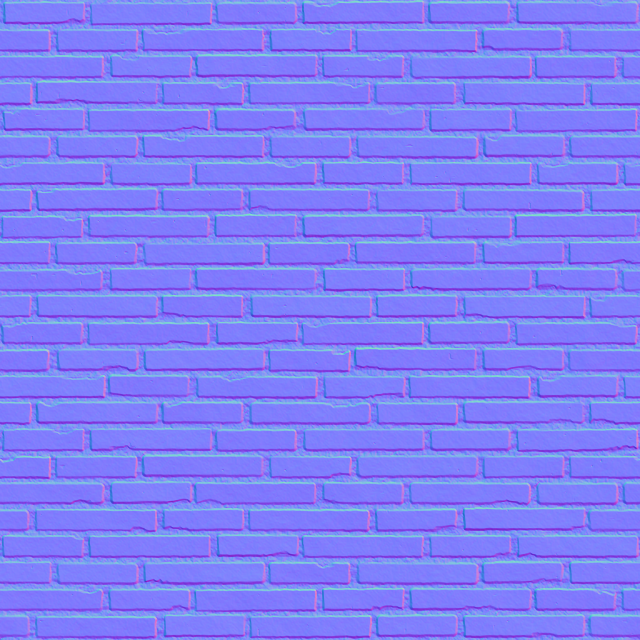
This texture map is drawn by a Shadertoy shader. Its source:

```glsl
// Tangent-space normal map of a weathered brick wall: 24 courses of alternating
// short and long bricks, three pairs per course, each course shifted by a quarter pair.
// A height field (rounded boxes, worn edges, wrapped noise) is differentiated into normals.

const float COURSES = 24.0;   // canvas size in course heights

float hash(vec2 p) {
    vec3 q = fract(p.xyx * 0.1031);
    q += dot(q, q.yzx + 33.33);
    return fract((q.x + q.y) * q.z);
}

// Value noise with a whole number of cells per course, wrapping at the canvas edge.
float noise(vec2 p, float cells) {
    p *= cells;
    vec2 i = floor(p), f = p - i;
    f = f * f * (3.0 - 2.0 * f);
    float period = COURSES * cells;
    vec2 a = mod(i, period), b = mod(i + 1.0, period);
    return mix(mix(hash(a), hash(vec2(b.x, a.y)), f.x),
               mix(hash(vec2(a.x, b.y)), hash(b), f.x), f.y);
}

float roundedBox(vec2 p, vec2 halfSize, float radius) {
    vec2 q = abs(p) - halfSize + radius;
    return length(max(q, 0.0)) + min(max(q.x, q.y), 0.0) - radius;
}

float wallHeight(vec2 p) {
    p = mod(p, COURSES);

    // Find the brick: each pair is 8 course heights wide.
    float row = floor(p.y);
    float along = p.x - 2.0 * (COURSES - 1.0 - row);
    float pairIndex = mod(floor(along / 8.0), 3.0);
    float x = mod(along, 8.0);
    float isLong = step(3.25, x);
    vec2 id = vec2(pairIndex * 2.0 + isLong, row);
    vec2 halfSize = vec2(mix(1.5, 2.25, isLong), 0.39);
    vec2 local = vec2(x - mix(1.625, 5.625, isLong), p.y - row - 0.5);

    // Per-brick placement, slight rotation and wear.
    vec2 jitter = vec2(hash(id + 11.0), hash(id + 27.0)) - 0.5;
    float wear = hash(id + 131.0);
    local += jitter * vec2(0.1, 0.06);
    local.y += local.x * (hash(id + 43.0) - 0.5) * 0.014;

    // Outline with uneven edges.
    float broad = noise(p, 1.0), coarse = noise(p, 3.0);
    float medium = noise(p, 8.0), fine = noise(p, 16.0);
    float d = roundedBox(local, halfSize, 0.04 + 0.12 * wear);
    d += (coarse - 0.5) * 0.03 + (medium - 0.5) * 0.03;

    // A shallow ragged chip on most bricks, usually near an end.
    float side = hash(id + 59.0) < 0.5 ? -1.0 : 1.0;
    float end = hash(id + 71.0) < 0.35 ? -1.0 : 1.0;
    vec2 chipCentre = vec2(end * halfSize.x * sqrt(hash(id + 83.0)), side * 0.45);
    vec2 chipSize = vec2(0.35 + 0.5 * hash(id + 97.0), 0.2);
    float chip = (1.0 - length((local - chipCentre) / chipSize)) * 0.17;
    chip += (medium - 0.5) * 0.07 + (coarse - 0.5) * 0.08;
    float chipped = smoothstep(-0.03, 0.05, chip) * step(hash(id + 109.0), 0.6);

    // Crisp bevel along the top, softer along the bottom.
    float bevel = mix(0.06, 0.025, smoothstep(-0.3, 0.3, local.y)) + 0.03 * wear;
    float brick = 1.0 - smoothstep(-bevel, 0.045, d);
    brick *= 1.0 - 0.8 * chipped;

    // Brick face: faint tilt, soft undulation, grain and rare pits.
    float face = 0.03 + 0.014 * hash(id + 149.0);
    face += local.y * (0.02 + 0.06 * jitter.x) + local.x * 0.014 * jitter.y;
    face += 0.02 * broad + 0.008 * coarse + 0.004 * medium + 0.003 * fine;
    face -= 0.012 * smoothstep(0.9, 1.0, noise(p + 5.3, 6.0)) * smoothstep(0.6, 0.8, coarse);

    // Mortar: rough, falling away beneath the course above.
    float joint = fract(p.y + 0.5) - 0.5;
    float mortar = -0.16 * joint * (1.0 - smoothstep(0.1, 0.3, abs(joint)));
    mortar += 0.03 * (broad - 0.5) + 0.026 * (coarse - 0.5);
    mortar += 0.024 * (medium - 0.5) + 0.013 * (fine - 0.5);

    return mix(mortar, face, brick);
}

void mainImage(out vec4 fragColor, in vec2 fragCoord) {
    vec2 p = fragCoord / iResolution.xy * COURSES;

    // Central differences, widened to a pixel on small canvases.
    float reach = max(0.022, 0.5 * COURSES / iResolution.y);
    vec2 e = vec2(reach, 0.0);
    vec2 slope = vec2(wallHeight(p + e.xy) - wallHeight(p - e.xy),
                      wallHeight(p + e.yx) - wallHeight(p - e.yx)) / (2.0 * reach);

    // Shorten the normal where the surface is rough, as filtering would.
    vec3 normal = normalize(vec3(-slope, 1.0));
    normal *= 0.985 - 0.075 * smoothstep(0.05, 0.35, length(slope));
    fragColor = vec4(normal * 0.5 + 0.5, 1.0);
}
```
